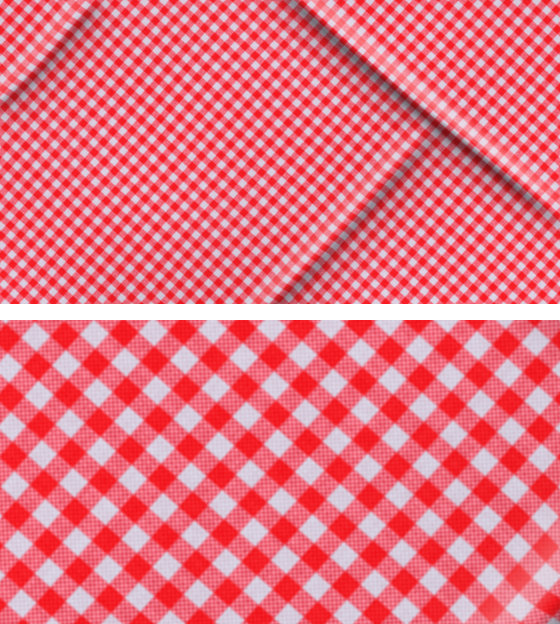
Top, the full canvas; bottom, a detail of the centre.
Give the GLSL for this texture, as a Shadertoy shader.

```glsl
#define REPEATS 22.0      // checks per canvas height, along a stripe normal
#define TILT 0.733        // angle of the weave in radians
#define YARNS 7.0         // visible threads per check
#define YARN_DEPTH 0.09
#define EDGE_SOFT 0.035
#define WARP 0.006        // drift of the cloth
#define GRAIN 0.07
#define FOLD_PULL 0.004   // shift of the checks at a fold

const vec3 RED   = vec3(0.94, 0.11, 0.14);
const vec3 PINK  = vec3(0.92, 0.40, 0.47);
const vec3 WHITE = vec3(0.83, 0.79, 0.85);
const vec3 SHEEN = vec3(1.0, 0.92, 0.94);

float hash(vec2 p) {
    return fract(sin(dot(p, vec2(127.1, 311.7))) * 43758.5453);
}

float noise(vec2 p) {
    vec2 i = floor(p), f = fract(p);
    f = f * f * (3.0 - 2.0 * f);
    return mix(mix(hash(i), hash(i + vec2(1, 0)), f.x),
               mix(hash(i + vec2(0, 1)), hash(i + vec2(1, 1)), f.x), f.y);
}

float bump(float x, float width) {
    x /= width;
    return exp(-x * x);
}

// Signed light of a crease from a to b: lit on its left, shaded on its right
float fold(vec2 p, vec2 a, vec2 b, float width) {
    vec2 d = b - a, q = p - a;
    float along = dot(q, d) / dot(d, d);
    float across = (d.x * q.y - d.y * q.x) / length(d);
    across += 0.008 * sin(along * 5.0);
    float fade = smoothstep(-0.25, 0.1, along) * (1.0 - smoothstep(0.8, 1.12, along));
    float lit = bump(across - width, width * 1.1);
    float shade = bump(across + width * 0.7, width * 0.8)
                + 0.35 * bump(across + width * 2.0, width * 1.8);
    return fade * (lit - shade);
}

// Dyed share of each yarn direction: half a repeat is red
vec2 stripes(vec2 uv, float aa) {
    vec2 edge = 0.25 - abs(fract(uv + 0.5) - 0.5);
    return smoothstep(-aa, aa, edge);
}

void mainImage(out vec4 fragColor, in vec2 fragCoord) {
    vec2 p = fragCoord / iResolution.y;
    vec2 center = 0.5 * iResolution.xy / iResolution.y;

    // Creases of the cloth
    float light = 0.6 * fold(p, vec2(0.0, 0.675), vec2(0.32, 1.0), 0.030)
                + fold(p, vec2(1.00, 0.99), vec2(1.84, 0.28), 0.028)
                + 0.65 * fold(p, vec2(0.88, 0.0), vec2(1.41, 0.55), 0.030);

    // Tilted weave, drifting slightly
    vec2 drift = vec2(noise(p * 3.0), noise(p * 3.0 + 17.0)) - 0.5;
    vec2 q = p - center + WARP * drift + FOLD_PULL * light;
    float c = cos(TILT), s = sin(TILT);
    vec2 uv = mat2(c, s, -s, c) * q * REPEATS;

    // Gingham: two crossing stripe sets
    float pixel = REPEATS / iResolution.y;
    vec2 dye = stripes(uv, EDGE_SOFT + 0.75 * pixel);
    vec3 color = mix(mix(WHITE, PINK, dye.x), mix(PINK, RED, dye.x), dye.y);

    // Crossing threads, strongest where the dyes mix
    vec2 thread = cos(6.28318 * uv * YARNS);
    float mixed = abs(dye.x - dye.y);
    float yarn = thread.x * thread.y * (0.3 + 0.7 * mixed);
    yarn *= 1.0 - smoothstep(0.3, 0.6, pixel * YARNS);
    float slub = noise(uv * vec2(3.0, 14.0)) + noise(uv * vec2(14.0, 3.0)) - 1.0;
    color += vec3(0.4, 1.0, 1.0) * (YARN_DEPTH * yarn + GRAIN * slub * (0.4 + 0.6 * mixed));

    // Broad undulation and crease lighting
    float broad = noise(p * 2.3 + 5.0) - 0.5;
    color *= 1.0 + 0.08 * broad;
    color = mix(color, SHEEN, 0.42 * max(light, 0.0));
    color *= 1.0 - 0.42 * clamp(-light, 0.0, 1.2);

    fragColor = vec4(clamp(color, 0.0, 1.0), 1.0);
}
```
